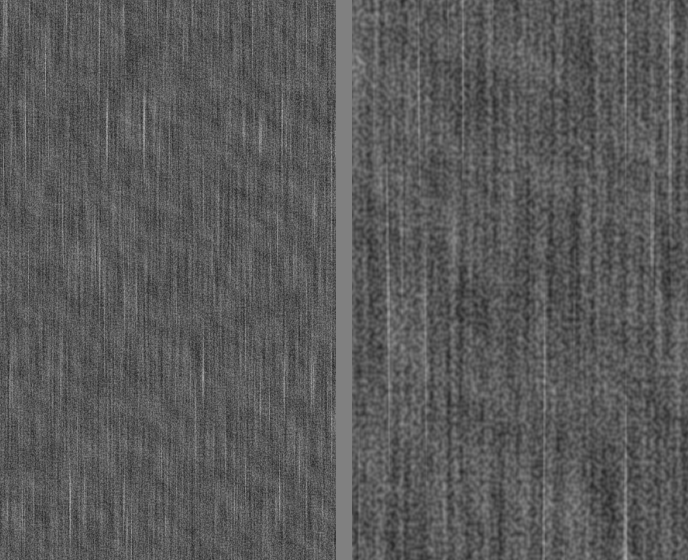
Left: the whole. Right: its middle third, enlarged.
Give the GLSL for this texture, as a WebGL 2 fragment shader.

```glsl
#version 300 es
precision highp float;
// Dark grey woven cloth: fine vertical threads, pixel-fine weave grain,
// small slanted flecks and sparse pale streaks. Every layer is gradient
// noise, stretched or turned to suit the direction of its features.

uniform vec2 u_resolution;
out vec4 fragColor;

// Unit gradient at a lattice point, from an integer hash.
vec2 gradient(vec2 cell) {
    uvec2 q = uvec2(ivec2(cell)) * uvec2(1597u, 3813u);
    uint h = (q.x ^ (q.y << 9)) * 73939u;
    h = (h ^ (h >> 15)) * 74843u;
    h = (h ^ (h >> 13)) * 95717u;
    h ^= h >> 16;
    float angle = float(h & 65535u) / 65536.0 * 6.28319;
    return vec2(cos(angle), sin(angle));
}

float gradientNoise(vec2 p) {
    vec2 i = floor(p), f = p - i;
    vec2 w = f * f * f * (f * (f * 6.0 - 15.0) + 10.0);
    float a = dot(gradient(i), f);
    float b = dot(gradient(i + vec2(1, 0)), f - vec2(1, 0));
    float c = dot(gradient(i + vec2(0, 1)), f - vec2(0, 1));
    float d = dot(gradient(i + vec2(1, 1)), f - vec2(1, 1));
    return mix(mix(a, b, w.x), mix(c, d, w.x), w.y);
}

float fractalNoise(vec2 p) {
    float sum = 0.0, amplitude = 1.0;
    for (int octave = 0; octave < 4; octave++) {
        sum += amplitude * gradientNoise(p);
        p = p * 2.03 + 17.3;
        amplitude *= 0.85;
    }
    return sum;
}

void main() {
    vec2 p = gl_FragCoord.xy / u_resolution.y;

    // Long vertical threads, fine and coarse.
    float threads = 0.125 * gradientNoise(p * vec2(293.0, 7.0))
                  + 0.06 * gradientNoise(p * vec2(203.0, 11.0) + 40.7);

    // Weave grain, slightly taller than wide.
    float grain = 0.155 * gradientNoise(p * vec2(397.0, 353.0) + 91.3)
                + 0.09 * gradientNoise(p * vec2(239.0, 217.0) + 13.9);

    // Small flecks and faint blotches falling to the right.
    vec2 slant = mat2(0.77, 0.64, -0.64, 0.77) * p;
    float flecks = 0.057 * fractalNoise(slant * vec2(12.0, 30.0) + 5.2);

    // Sparse pale streaks with tapering ends.
    float streaks = 0.2 * smoothstep(0.27, 0.62, gradientNoise(p * vec2(227.0, 4.5) + 63.1));

    float grey = 0.345 + threads + grain + flecks + streaks;
    fragColor = vec4(vec3(clamp(grey, 0.17, 0.66)), 1.0);
}
```
